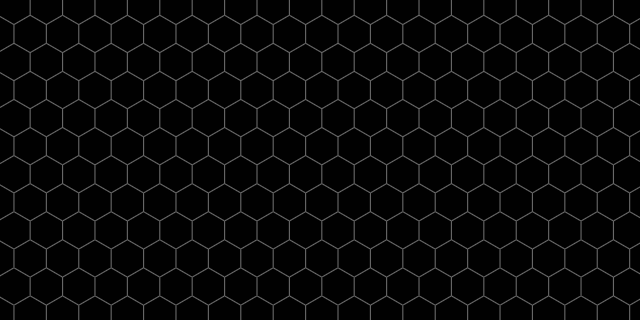
Reproduce this pattern procedurally as a WebGL 2 fragment shader.

```glsl
#version 300 es
precision highp float;

uniform vec2 u_resolution;
out vec4 fragColor;

// Distance to the nearest edge of a hexagon grid with unit cell width.
float hexEdgeDistance(vec2 p) {
    vec2 period = vec2(1.0, sqrt(3.0));
    vec2 fromEven = mod(p + 0.5 * period, period) - 0.5 * period;
    vec2 fromOdd = mod(p, period) - 0.5 * period;
    vec2 local = abs(dot(fromEven, fromEven) < dot(fromOdd, fromOdd) ? fromEven : fromOdd);
    return 0.5 - max(local.x, dot(local, 0.5 * period));
}

// Share of a pixel covered by a line, exact even when the line is thinner than the pixel.
float lineCoverage(float dist, float halfWidth, float pixel) {
    float outer = clamp((dist + halfWidth) / pixel + 0.5, 0.0, 1.0);
    float inner = clamp((dist - halfWidth) / pixel + 0.5, 0.0, 1.0);
    return outer - inner;
}

void main() {
    // Canvas height is one unit.
    float pixel = 1.0 / u_resolution.y;
    vec2 position = gl_FragCoord.xy * pixel;

    // Pointy-topped cells, 19.75 across a canvas twice as wide as high.
    float cellWidth = 2.0 / 19.75;
    vec2 cellCenter = vec2(0.8031, 0.5432);
    float dist = hexEdgeDistance((position - cellCenter) / cellWidth) * cellWidth;

    // Thin grey wire on near black.
    float wire = lineCoverage(dist, 0.0017, 1.05 * pixel);
    vec3 color = mix(vec3(0.004), vec3(0.42), wire);
    fragColor = vec4(color, 1.0);
}
```
